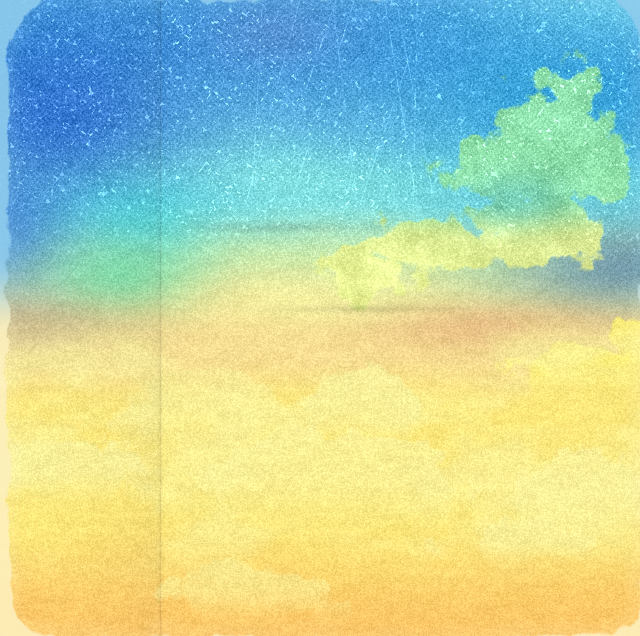
Give the GLSL for this background, as a Shadertoy shader.

```glsl
// Weathered paper print of a blue-to-amber sky with drifting clouds, a fold and worn borders.
#define CLOUD_ROUGH 0.036
#define GRAIN 0.17
#define WEAVE 0.03
#define SPECKS 0.45
#define SCRATCHES 9
#define FOLD_X 0.251
#define BORDER_WEAR 0.034

float hash(vec2 p) {
    vec3 q = fract(vec3(p.xyx) * 0.1031);
    q += dot(q, q.yzx + 33.33);
    return fract((q.x + q.y) * q.z);
}

float noise(vec2 p) {
    vec2 i = floor(p), f = fract(p);
    f = f * f * (3.0 - 2.0 * f);
    return mix(mix(hash(i), hash(i + vec2(1, 0)), f.x),
               mix(hash(i + vec2(0, 1)), hash(i + vec2(1, 1)), f.x), f.y);
}

float fbm(vec2 p) {
    float sum = 0.0, amp = 0.5;
    for (int i = 0; i < 5; i++) {
        sum += amp * noise(p);
        p = mat2(1.6, 1.2, -1.2, 1.6) * p + 7.3;
        amp *= 0.5;
    }
    return sum;
}

float glow(vec2 p, vec2 center, vec2 radius) {
    vec2 d = (p - center) / radius;
    return exp(-dot(d, d));
}

// Approximate distance to an ellipse
float puff(vec2 p, vec2 center, vec2 radius) {
    return (length((p - center) / radius) - 1.0) * min(radius.x, radius.y);
}

// Bank of cloud with a crisp crown and a dissolving base
float bank(vec2 p, vec2 center, vec2 radius, float rough) {
    float mask = 1.0 - smoothstep(-0.005, 0.005, puff(p, center, radius) + rough);
    return mask * smoothstep(-0.9, 0.4, (p.y - center.y) / radius.y);
}

vec3 skyColor(vec2 p) {
    float y = p.y + 0.06 * (fbm(p * 5.0) - 0.5);
    vec3 c = mix(vec3(0.99, 0.78, 0.40), vec3(0.99, 0.91, 0.48), smoothstep(0.0, 0.20, y));
    c = mix(c, vec3(0.97, 0.87, 0.57), smoothstep(0.36, 0.45, y));
    c = mix(c, vec3(0.80, 0.92, 0.67), smoothstep(0.48, 0.60, y));
    c = mix(c, vec3(0.51, 0.88, 0.88), smoothstep(0.58, 0.69, y));
    c = mix(c, vec3(0.38, 0.71, 0.88), smoothstep(0.72, 0.83, y));
    c = mix(c, vec3(0.27, 0.60, 0.86), smoothstep(0.80, 0.92, y));
    // Local stains of colour
    c = mix(c, vec3(0.17, 0.42, 0.81), 0.85 * glow(p, vec2(0.09, 0.81), vec2(0.20, 0.15)));
    c = mix(c, vec3(0.26, 0.51, 0.83), 0.85 * glow(p, vec2(0.0, 0.65), vec2(0.12, 0.11)));
    c = mix(c, vec3(0.28, 0.84, 0.87), 0.65 * glow(p, vec2(0.22, 0.65), vec2(0.12, 0.07)));
    c = mix(c, vec3(0.45, 0.87, 0.67), 0.75 * glow(p, vec2(0.19, 0.565), vec2(0.11, 0.055)));
    c = mix(c, vec3(0.18, 0.63, 0.85), 0.75 * glow(p, vec2(0.88, 0.84), vec2(0.24, 0.15)));
    c = mix(c, vec3(0.42, 0.58, 0.67), 0.90 * glow(p, vec2(0.98, 0.58), vec2(0.18, 0.07)));
    c = mix(c, vec3(0.66, 0.58, 0.52), 0.60 * glow(p, vec2(0.0, 0.485), vec2(0.18, 0.045)));
    c = mix(c, vec3(0.88, 0.68, 0.49), 0.65 * glow(p, vec2(0.76, 0.487), vec2(0.19, 0.035)));
    c = mix(c, vec3(0.97, 0.95, 0.63), 0.75 * glow(p, vec2(0.48, 0.525), vec2(0.16, 0.045)));
    c = mix(c, vec3(0.46, 0.54, 0.78), 0.35 * glow(p, vec2(0.43, 0.95), vec2(0.11, 0.06)));
    return mix(c, vec3(0.45, 0.84, 0.93), 0.85 * glow(p, vec2(1.0, 1.02), vec2(0.26, 0.09)));
}

vec3 addClouds(vec3 c, vec2 p) {
    float n = fbm(p * 27.0) - 0.485;
    float rough = CLOUD_ROUGH * 2.0 * n;
    vec3 cream = vec3(0.98, 0.95, 0.62);
    // Low banks, far to near
    c = mix(c, cream, 0.55 * bank(p, vec2(0.33, 0.33), vec2(0.15, 0.08), rough));
    c = mix(c, cream, 0.85 * bank(p, vec2(0.57, 0.345), vec2(0.08, 0.075), rough));
    c = mix(c, vec3(1.0, 0.95, 0.45), 0.85 * bank(p, vec2(0.91, 0.41), vec2(0.11, 0.06), rough));
    c = mix(c, vec3(1.0, 0.95, 0.45), 0.85 * bank(p, vec2(0.99, 0.45), vec2(0.05, 0.04), rough));
    c = mix(c, cream, 0.75 * bank(p, vec2(0.10, 0.25), vec2(0.12, 0.065), rough));
    c = mix(c, cream, 0.70 * bank(p, vec2(0.51, 0.23), vec2(0.20, 0.09), rough));
    c = mix(c, cream, 0.70 * bank(p, vec2(0.93, 0.20), vec2(0.11, 0.085), rough));
    c = mix(c, cream, 0.60 * bank(p, vec2(0.82, 0.14), vec2(0.10, 0.035), rough));
    c = mix(c, cream, 0.55 * bank(p, vec2(0.39, 0.06), vec2(0.13, 0.05), rough));
    // Drifting haze over the lower half
    float haze = smoothstep(0.42, 0.68, fbm(p * vec2(6.0, 11.0) + 3.0));
    c = mix(c, cream, 0.65 * haze * smoothstep(0.06, 0.2, p.y) * (1.0 - smoothstep(0.44, 0.53, p.y)));
    // Tall cloud and its trailing shelf
    float d = puff(p, vec2(0.82, 0.73), vec2(0.125, 0.055));
    d = min(d, puff(p, vec2(0.86, 0.79), vec2(0.085, 0.06)));
    d = min(d, puff(p, vec2(0.895, 0.86), vec2(0.035, 0.04)));
    d = min(d, puff(p, vec2(0.835, 0.875), vec2(0.028, 0.013)));
    d = min(d, puff(p, vec2(0.93, 0.73), vec2(0.055, 0.06)));
    d = min(d, puff(p, vec2(0.84, 0.64), vec2(0.11, 0.055)));
    d = min(d, puff(p, vec2(0.66, 0.61), vec2(0.11, 0.04)));
    d = min(d, puff(p, vec2(0.58, 0.57), vec2(0.08, 0.042)));
    float mask = 1.0 - smoothstep(-0.005, 0.005, d + rough);
    vec3 body = mix(vec3(0.92, 0.96, 0.58), vec3(0.60, 0.91, 0.65), smoothstep(0.62, 0.70, p.y));
    body = mix(body, vec3(0.41, 0.76, 0.68), 0.8 * glow(p, vec2(0.80, 0.685), vec2(0.08, 0.04)));
    return mix(c, body + 0.25 * n, 0.88 * mask);
}

void mainImage(out vec4 fragColor, in vec2 fragCoord) {
    vec2 p = fragCoord / iResolution.xy;
    vec3 c = addClouds(skyColor(p), p);
    float upper = smoothstep(0.50, 0.78, p.y);
    // Fold and horizontal creases
    float fold = p.x - FOLD_X;
    c *= 1.0 - 0.04 * step(fold, 0.0) * exp(fold * 18.0) - 0.09 * exp(-abs(fold) * 600.0);
    c *= 1.0 - 0.09 * glow(p, vec2(0.44, 0.642), vec2(0.12, 0.007))
             - 0.10 * glow(p, vec2(0.58, 0.514), vec2(0.12, 0.006));
    // Canvas weave, grain and pale specks
    mat2 tilt = mat2(0.8, 0.6, -0.6, 0.8);
    c += WEAVE * upper * sin(p.x * 720.0) * sin(p.y * 720.0);
    c += GRAIN * mix(0.75, 1.15, upper) * (noise(tilt * p * 560.0) - 0.5);
    c += 0.07 * (fbm(p * vec2(40.0, 90.0)) - 0.485);
    c += SPECKS * upper * smoothstep(0.78, 0.95, noise(tilt * p * 270.0 + 40.0)) * fbm(p * 9.0);
    // Long thin scratches
    for (int i = 0; i < SCRATCHES; i++) {
        float k = float(i);
        float x = 0.30 + 0.45 * hash(vec2(k, 3.0)) + (p.y - 0.8) * (hash(vec2(k, 8.0)) - 0.4) * 0.6;
        float reach = smoothstep(0.62, 0.75, p.y) * noise(vec2(k * 9.0, p.y * 45.0));
        c += 0.13 * reach * (1.0 - smoothstep(0.0003, 0.0016, abs(p.x - x)));
    }
    // Worn, rounded border
    vec2 q = abs(p - 0.5) - 0.42;
    float edge = length(max(q, 0.0)) - 0.084 + BORDER_WEAR * (fbm(p * 24.0) - 0.485);
    edge += 0.019 * (1.0 - smoothstep(0.0, 0.08, p.x));
    vec3 paper = mix(vec3(0.99, 0.94, 0.74), vec3(0.56, 0.80, 0.93), smoothstep(0.47, 0.60, p.y));
    c = mix(c, paper, 0.75 * smoothstep(-0.002, 0.004, edge) + 0.15 * smoothstep(-0.035, 0.0, edge));
    fragColor = vec4(clamp(c, 0.0, 1.0), 1.0);
}
```
